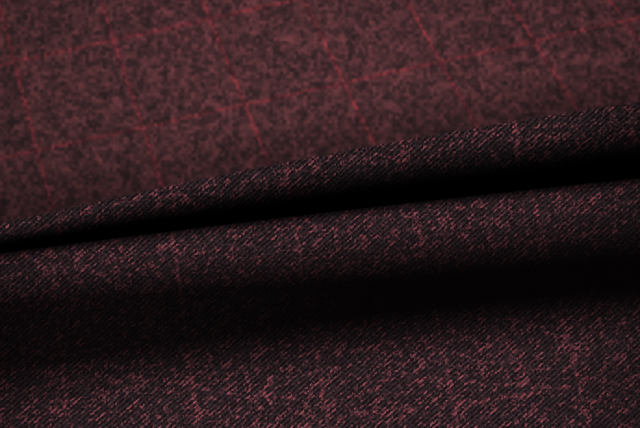
Reproduce this texture procedurally as a Shadertoy shader.

```glsl
// Folded wool suiting: a soft plain of cloth behind two rolled folds.
// Quadratic curves bound the folds, each with its own light profile;
// smooth cellular noise makes the yarn, skewed repeats make the checks.
#define BACK_TINT vec3(0.278, 0.166, 0.178)
#define CHARCOAL vec3(0.150, 0.123, 0.135)
#define RED_YARN vec3(0.50, 0.17, 0.20)
#define CHECK_RED vec3(0.43, 0.165, 0.19)
#define TWILL_PITCH 0.0092
#define TWILL_ANGLE 0.72
#define FLECK_GAIN 0.62
#define BACK_GRAIN 0.50
#define CHECK_WIDTH 0.0055

float hash(vec2 cell) {
    vec3 h = fract(cell.xyx * vec3(0.1031, 0.1030, 0.0973));
    h += dot(h, h.yzx + 33.33);
    return fract((h.x + h.y) * h.z);
}

// Smooth cellular noise: nearby cell values blended by distance.
float cellular(vec2 p, float sharpness) {
    vec2 base = floor(p);
    float total = 0.0, weights = 0.0;
    for (int j = -1; j <= 1; j++)
    for (int i = -1; i <= 1; i++) {
        vec2 cell = base + vec2(i, j);
        vec2 site = cell + 0.2 + 0.6 * vec2(hash(cell + 17.0), hash(cell + 59.0));
        vec2 gap = p - site;
        float w = exp(-sharpness * dot(gap, gap));
        total += w * hash(cell);
        weights += w;
    }
    return total / weights;
}

// Soft line at every whole number of a coordinate with a given spacing.
float stripe(float k, float spacing, float width) {
    float d = (fract(k + 0.5) - 0.5) * spacing / width;
    return exp(-d * d);
}

float rearEdge(float x)  { return 0.477 + 0.235 * x - 0.030 * x * x; }
float frontEdge(float x) { return 0.408 + 0.133 * x - 0.0105 * x * x; }
float valleyLine(float x) { return 0.215 + 0.090 * x; }

// Out of focus cloth behind the folds.
vec3 backCloth(vec2 p) {
    float down = 1.0 - p.y;
    float grain = cellular(p * 125.0, 3.0) * 0.65 + cellular(p * 58.0 + 9.0, 3.0) * 0.35;
    float spacing = 0.239 + 0.075 * down;
    float warp = stripe((p.x + 0.004 - 0.26 * down) / spacing, spacing, CHECK_WIDTH);
    float weft = stripe((down + 0.22 * p.x - 0.152) / 0.219, 0.219, CHECK_WIDTH);
    float check = max(warp, weft * 0.8) * (0.35 + 0.55 * grain);

    vec2 offset = (p - vec2(0.72, 0.84)) / vec2(1.25, 0.62);
    float light = 1.07 - 0.48 * dot(offset, offset);
    light *= mix(0.78, 1.0, smoothstep(0.0, 0.12, p.y - rearEdge(p.x)));
    vec3 tint = mix(BACK_TINT, CHECK_RED, check);
    tint += vec3(0.16, 0.045, 0.05) * (grain - 0.5);
    return tint * light * (1.0 + BACK_GRAIN * (grain - 0.5));
}

// Sharp twill: diagonal ribs, red flecks and faint checks.
vec3 twillCloth(vec2 p, float check) {
    vec2 along = vec2(cos(TWILL_ANGLE), sin(TWILL_ANGLE));
    vec2 yarn = vec2(dot(p, along) / 1.5, dot(p, vec2(-along.y, along.x))) / TWILL_PITCH;
    float ribFade = 1.0 - smoothstep(0.4, 0.9, fwidth(yarn.y));
    float rib = 0.5 + 0.5 * ribFade * sin(6.2832 * yarn.y);
    float fiber = cellular(yarn * vec2(1.0, 1.6), 7.0);
    float fine = cellular(p * 230.0 + 31.0, 5.0);
    float fleck = smoothstep(0.48, 0.88, 0.6 * fiber + 0.4 * fine + 0.13 * check);
    fleck *= 0.55 + 0.6 * rib;
    vec3 wool = CHARCOAL * (0.35 + 0.62 * rib + 0.65 * fine);
    return wool + RED_YARN * (FLECK_GAIN * fleck + 0.10 * check + 0.05);
}

void mainImage(out vec4 fragColor, in vec2 fragCoord) {
    vec2 p = fragCoord / iResolution.xy * vec2(1.5, 1.0);
    float soft = 1.0 / iResolution.y;
    float down = 1.0 - p.y;
    float rear = rearEdge(p.x), front = frontEdge(p.x), valley = valleyLine(p.x);
    float side = p.x / 1.5;

    // Checks bend as they pass over each fold.
    float rollWarp = stripe((p.x - 0.137 - 0.06 * (rear - p.y)) / 0.268, 0.268, CHECK_WIDTH);
    float spacing = 0.29 + 0.035 * (down - 0.57);
    float warp = stripe((p.x - 0.117 - 0.10 * (down - 0.57)) / spacing, spacing, CHECK_WIDTH);
    float weft = stripe((down + 0.13 * p.x - 0.725) / 0.355, 0.355, CHECK_WIDTH);
    float inFront = smoothstep(soft, -soft, p.y - front);
    float check = mix(rollWarp, max(warp, 0.55 * weft), inFront);

    // Rear roll: lit along its crest, black underneath.
    float u = (rear - p.y) / (rear - front);
    float rollLight = 0.88 * (1.0 - smoothstep(0.10, 0.78, u));
    rollLight *= 1.0 - 0.25 * smoothstep(0.85, 1.0, side);

    // Front roll sinks into a valley, then the cloth rises to the light.
    float v = (front - p.y) / (front - valley);
    float crest = smoothstep(-0.05, 0.12, v) * (1.0 - smoothstep(0.18, 0.88, v));
    float rise = smoothstep(0.0, mix(0.21, 0.15, side), valley - p.y);
    float floorLight = mix(0.22, 0.03, smoothstep(0.0, 0.7, side));
    float frontLight = max(floorLight, max(0.88 * crest, 0.92 * rise));
    frontLight *= 1.0 - 0.30 * pow(abs(side - 0.5) * 2.0, 4.0);

    float light = mix(rollLight, frontLight, inFront);
    vec3 twill = twillCloth(p, check) * light + vec3(0.012, 0.006, 0.007) * inFront;
    float behind = smoothstep(-2.0 * soft, 2.0 * soft, p.y - rear);
    vec3 color = mix(twill, backCloth(p), behind);
    fragColor = vec4(clamp(color, 0.0, 1.0), 1.0);
}
```
